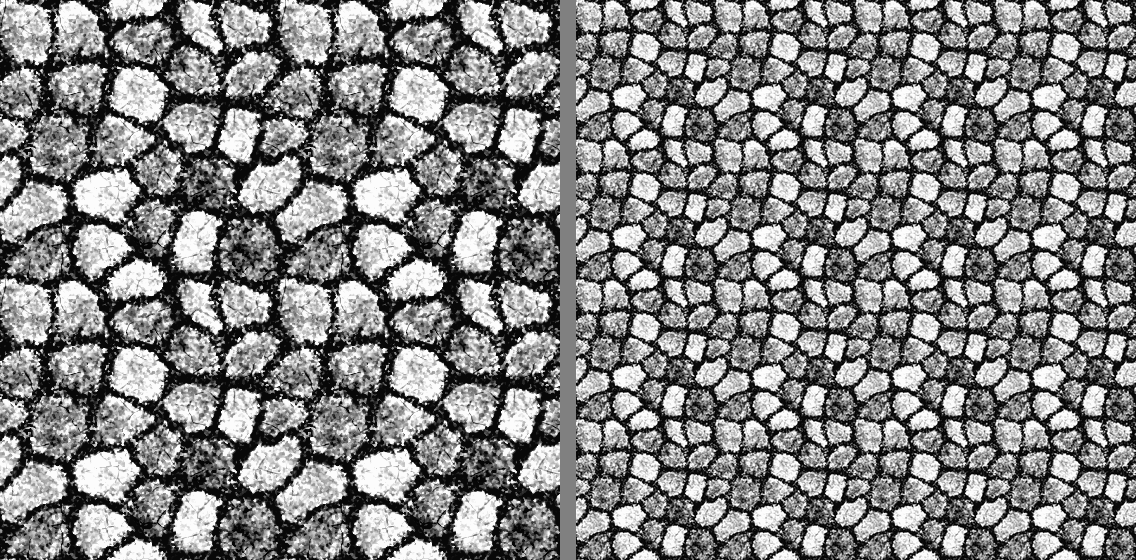
Left: one tile. Right: repeated 2 by 2.
Give the GLSL for this texture map, as a Shadertoy shader.

```glsl
// Rough grey cobblestones with black gritty joints, a leaning wrapped patch repeated 2 by 2.
#define REPEATS 2.0      // patches across and down
#define STEPS 5.0        // lattice steps per patch: STEPS^2 + 1 stones, leaning by 1 / STEPS
#define JITTER 0.66      // scatter of the stone centres
#define GAP 0.065        // half width of a joint, in stones
#define ROUNDING 17.0    // higher is sharper stone corners
#define BEND 0.022       // large drift of the courses
#define DARK_STONE 0.46
#define PALE_STONE 1.04
#define GRAIN 0.85       // contrast of the fine pitting
#define CRACK 0.45       // depth of the cracks
#define TAU 6.2831853

vec2 hash2(vec2 p) {
    vec3 h = fract(p.xyx * vec3(0.1031, 0.1030, 0.0973));
    h += dot(h, h.yzx + 33.33);
    return fract((h.xx + h.yz) * h.zy);
}

// Wrapped cellular noise with n cells per patch: x = smooth mottle, y = distance to a cell border
vec2 cellular(vec2 p, float n) {
    p *= n;
    vec2 base = floor(p);
    float sum = 0.0, weight = 0.0, first = 9.0, second = 9.0;
    for (int j = -1; j <= 1; j++)
    for (int i = -1; i <= 1; i++) {
        vec2 cell = base + vec2(i, j);
        vec2 key = mod(cell, n) + n;
        vec2 away = cell + hash2(key) - p;
        float d2 = dot(away, away);
        float w = exp(-8.0 * d2);
        sum += w * hash2(key + 71.0).x;
        weight += w;
        second = min(second, max(first, d2));
        first = min(first, d2);
    }
    return vec2(sum / weight, sqrt(second) - sqrt(first));
}

// Stone number, equal for cells that are a whole patch apart
float stoneId(vec2 cell) {
    return mod(cell.x - STEPS * cell.y, STEPS * STEPS + 1.0);
}

vec2 stoneCentre(vec2 cell) {
    return cell + 0.5 + JITTER * (hash2(vec2(stoneId(cell), 17.0)) - 0.5);
}

// Finds the stone under q: its cell, the vector from its centre, and
// the rounded distance to its border (z) with the outward normal (xy)
vec3 findStone(vec2 q, out vec2 home, out vec2 local) {
    vec2 base = floor(q);
    float nearest = 99.0;
    for (int j = -2; j <= 2; j++)
    for (int i = -2; i <= 2; i++) {
        vec2 cell = base + vec2(i, j);
        vec2 away = q - stoneCentre(cell);
        float d2 = dot(away, away);
        if (d2 < nearest) { nearest = d2; home = cell; local = away; }
    }
    vec2 centre = stoneCentre(home);
    vec3 total = vec3(0.0);
    for (int j = -2; j <= 2; j++)
    for (int i = -2; i <= 2; i++) {
        if (i == 0 && j == 0) continue;
        vec2 span = stoneCentre(home + vec2(i, j)) - centre;
        vec2 normal = normalize(span);
        float border = 0.5 * length(span) - dot(local, normal);
        total += vec3(normal, 1.0) * exp(-ROUNDING * border);
    }
    return vec3(total.xy / total.z, -log(total.z) / ROUNDING);
}

void mainImage(out vec4 fragColor, in vec2 fragCoord) {
    vec2 p = fract(fragCoord / iResolution.xy * REPEATS);

    // Drifting courses and wobbly outlines from layered whole-period sines
    vec2 bent = p + BEND * sin(TAU * p.yx + vec2(0.6, 2.4));
    bent += 0.006 * sin(TAU * (5.0 * p.yx + 2.0 * p) + vec2(1.0, 4.0));
    bent += 0.003 * sin(TAU * (13.0 * p.yx - 6.0 * p) + vec2(3.0, 0.5));

    // Leaning lattice of stones
    vec2 q = vec2(STEPS * bent.x - bent.y, bent.x + STEPS * bent.y);
    vec2 home, local;
    vec3 border = findStone(q, home, local);
    float id = stoneId(home);
    vec2 look = hash2(vec2(id, 53.0));
    vec2 tilt = hash2(vec2(id, 91.0)) - 0.5;

    // Wear at four scales
    vec2 broad = cellular(p, 11.0);
    vec2 patchy = cellular(p + 0.012 * sin(TAU * 9.0 * p.yx), 27.0);
    vec2 pits = cellular(p, 62.0);
    vec2 grain = cellular(p, 118.0);
    vec2 cracks = cellular(p + 0.02 * (vec2(patchy.x, broad.x) - 0.5), 9.0);
    float rough = 0.45 * (pits.x - 0.5) + 0.55 * (grain.x - 0.5);

    // Ragged stone outline, with a wider shadow along the lower side
    float lower = dot(border.xy, vec2(-0.35, -0.94));
    float inset = GAP * (0.75 + 0.6 * look.y + 0.4 * lower);
    float inside = border.z - inset + 0.05 * (patchy.x - 0.5) + 0.09 * rough;
    float stone = smoothstep(-0.015, 0.055, inside);

    // Stone face: own tone, slanted light, mottling, pitting and cracks
    float tone = mix(DARK_STONE, PALE_STONE, look.x);
    float contrast = mix(1.35, 0.75, look.x);
    float face = tone + 0.6 * dot(local, tilt);
    face += contrast * (0.3 * (broad.x - 0.5) + 0.42 * (patchy.x - 0.5) + GRAIN * rough);
    face -= CRACK * contrast * (1.0 - smoothstep(0.0, 0.07, cracks.y)) * smoothstep(0.4, 0.65, patchy.x);
    face -= 0.35 * smoothstep(0.6, 0.85, pits.x) * smoothstep(0.45, 0.7, broad.x);

    // Worn rim: a pale lip, then a pitted dark fall into the joint
    float rim = exp(-9.0 * max(inside, 0.0));
    face += rim * (0.12 - 0.22 * lower) + 0.6 * rim * rough;

    // Black joint with scattered grit
    float grit = 0.03 + 0.75 * smoothstep(0.5, 0.95, 0.6 * grain.x + 0.4 * pits.x) * (0.4 + broad.x);

    float grey = clamp(mix(grit, face, stone), 0.02, 0.99);
    fragColor = vec4(vec3(grey), 1.0);
}
```
